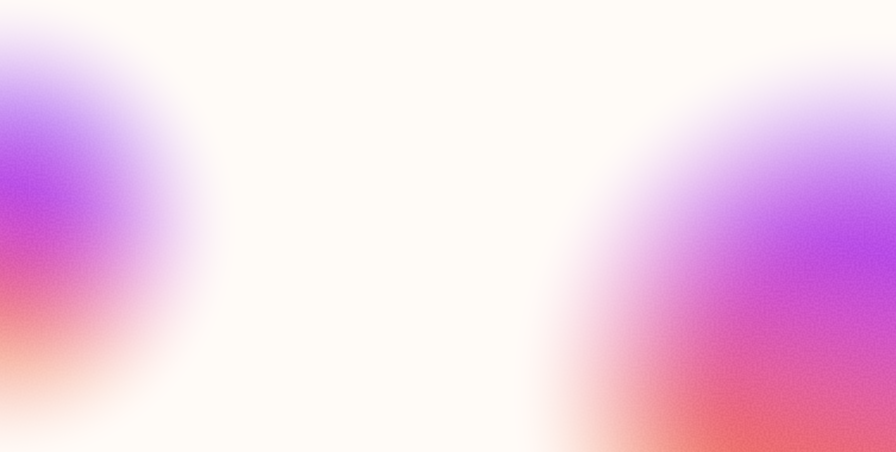
A WebGL 1 fragment shader for this background:

```glsl
precision highp float;
// Two large, softly blurred discs glow at the sides of a warm white field.
// Each disc blends along a tilted axis from violet through magenta to coral;
// a smoothstep of its radius gives the blur, gradient noise adds faint grain.

uniform vec2 u_resolution;

// Lengths are in canvas heights
#define LEFT_CENTER vec2(0.0, 0.495)
#define LEFT_RADIUS 0.289
#define LEFT_BLUR 0.245
#define LEFT_SPAN 0.58
#define RIGHT_INSET vec2(0.051, 0.129)
#define RIGHT_RADIUS 0.546
#define RIGHT_BLUR 0.265
#define RIGHT_SPAN 0.90
#define AXIS_TILT 0.27
#define GRAIN_SCALE 190.0
#define GRAIN_AMOUNT 0.045

const vec3 PAPER   = vec3(1.00, 0.984, 0.970);
const vec3 VIOLET  = vec3(0.63, 0.29, 0.95);
const vec3 PURPLE  = vec3(0.72, 0.29, 0.90);
const vec3 MAGENTA = vec3(0.82, 0.33, 0.79);
const vec3 ROSE    = vec3(0.89, 0.38, 0.62);
const vec3 RED     = vec3(0.92, 0.41, 0.48);
const vec3 CORAL   = vec3(0.94, 0.47, 0.36);

// Random unit gradient for a lattice point
vec2 latticeGradient(vec2 cell) {
  vec3 p = fract(cell.xyx * vec3(0.1031, 0.1030, 0.0973));
  p += dot(p, p.yzx + 33.33);
  float angle = 6.28318 * fract((p.x + p.y) * p.z);
  return vec2(cos(angle), sin(angle));
}

float gradientNoise(vec2 p) {
  vec2 cell = floor(p);
  vec2 f = fract(p);
  vec2 w = f * f * f * (f * (f * 6.0 - 15.0) + 10.0);
  vec2 e = vec2(0.0, 1.0);
  float a = dot(latticeGradient(cell), f);
  float b = dot(latticeGradient(cell + e.yx), f - e.yx);
  float c = dot(latticeGradient(cell + e.xy), f - e.xy);
  float d = dot(latticeGradient(cell + e.yy), f - e.yy);
  return mix(mix(a, b, w.x), mix(c, d, w.x), w.y);
}

// Cool to warm colour ramp
vec3 glowRamp(float t) {
  vec3 color = mix(VIOLET, PURPLE, smoothstep(0.0, 0.34, t));
  color = mix(color, MAGENTA, clamp((t - 0.34) / 0.18, 0.0, 1.0));
  color = mix(color, ROSE, clamp((t - 0.52) / 0.18, 0.0, 1.0));
  color = mix(color, RED, clamp((t - 0.70) / 0.13, 0.0, 1.0));
  return mix(color, CORAL, clamp((t - 0.83) / 0.17, 0.0, 1.0));
}

// Colour in rgb, coverage in a; middle is the ramp position at the center
vec4 glow(vec2 offset, float radius, float blur, float span, float middle) {
  vec2 warmAxis = -vec2(sin(AXIS_TILT), cos(AXIS_TILT));
  float t = middle + dot(offset, warmAxis) / span;
  float alpha = 1.0 - smoothstep(radius - blur, radius + blur, length(offset));
  return vec4(glowRamp(t), alpha);
}

void main() {
  vec2 p = gl_FragCoord.xy / u_resolution.y;
  float aspect = u_resolution.x / u_resolution.y;
  vec2 rightCenter = vec2(aspect - RIGHT_INSET.x, RIGHT_INSET.y);

  // Glows over the paper
  vec4 left = glow(p - LEFT_CENTER, LEFT_RADIUS, LEFT_BLUR, LEFT_SPAN, 0.52);
  vec4 right = glow(p - rightCenter, RIGHT_RADIUS, RIGHT_BLUR, RIGHT_SPAN, 0.68);
  vec3 color = mix(PAPER, left.rgb, left.a);
  color = mix(color, right.rgb, right.a);

  // Grain, only inside the glows
  float grain = gradientNoise(p * GRAIN_SCALE);
  color += GRAIN_AMOUNT * grain * max(left.a, right.a);

  gl_FragColor = vec4(clamp(color, 0.0, 1.0), 1.0);
}
```
